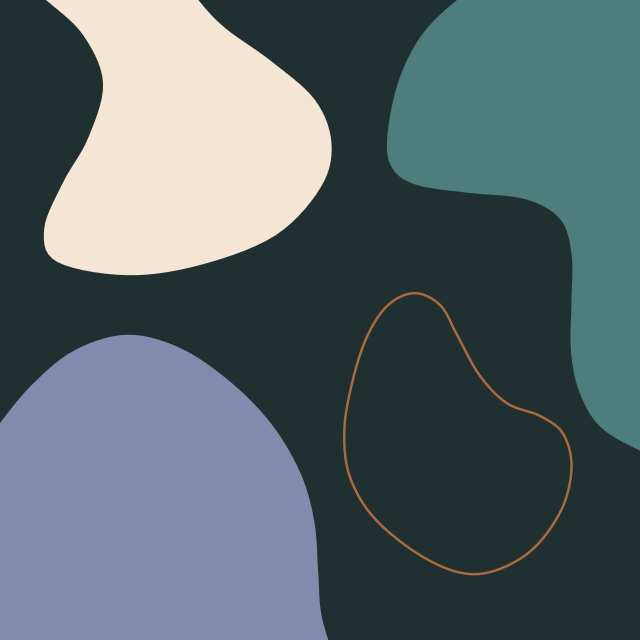
Reproduce this background procedurally as a WebGL 2 fragment shader.

```glsl
#version 300 es
precision highp float;
// Flat organic blobs and one thin outlined loop on a dark green ground.
// Each contour is a closed Catmull-Rom spline, flattened into short chords
// that give a signed distance for smooth fills and strokes.

#define KNOTS 18
#define STEPS 7
#define STROKE_HALF_WIDTH 0.0019
#define GROUND vec3(0.125, 0.184, 0.184)
#define CREAM vec3(0.957, 0.898, 0.831)
#define TEAL vec3(0.302, 0.490, 0.486)
#define LAVENDER vec3(0.518, 0.541, 0.682)
#define COPPER vec3(0.675, 0.420, 0.245)

uniform vec2 u_resolution;
out vec4 fragColor;

// Spline knots in canvas units, running around each contour
const vec2 creamKnots[KNOTS] = vec2[KNOTS](
    vec2(0.072, 1.0), vec2(0.130, 0.945), vec2(0.161, 0.870),
    vec2(0.138, 0.785), vec2(0.098, 0.714), vec2(0.069, 0.642),
    vec2(0.089, 0.591), vec2(0.198, 0.570), vec2(0.313, 0.586),
    vec2(0.430, 0.632), vec2(0.501, 0.707), vec2(0.518, 0.776),
    vec2(0.492, 0.844), vec2(0.423, 0.905), vec2(0.352, 0.956),
    vec2(0.310, 1.0), vec2(0.280, 1.044), vec2(0.013, 1.049));

const vec2 tealKnots[KNOTS] = vec2[KNOTS](
    vec2(0.714, 1.0), vec2(0.658, 0.944), vec2(0.622, 0.871),
    vec2(0.605, 0.785), vec2(0.613, 0.737), vec2(0.651, 0.711),
    vec2(0.729, 0.699), vec2(0.820, 0.689), vec2(0.875, 0.658),
    vec2(0.893, 0.603), vec2(0.893, 0.531), vec2(0.892, 0.453),
    vec2(0.905, 0.388), vec2(0.938, 0.333), vec2(1.0, 0.296),
    vec2(1.068, 0.271), vec2(1.3, 1.1), vec2(0.781, 1.044));

const vec2 lavenderKnots[KNOTS] = vec2[KNOTS](
    vec2(0.0, 0.339), vec2(0.052, 0.401), vec2(0.117, 0.453),
    vec2(0.198, 0.477), vec2(0.280, 0.457), vec2(0.358, 0.405),
    vec2(0.423, 0.339), vec2(0.469, 0.262), vec2(0.491, 0.186),
    vec2(0.497, 0.108), vec2(0.501, 0.047), vec2(0.513, 0.0),
    vec2(0.534, -0.055), vec2(0.48, -0.16), vec2(0.26, -0.24),
    vec2(-0.156, -0.107), vec2(-0.130, 0.154), vec2(-0.046, 0.273));

const vec2 loopKnots[KNOTS] = vec2[KNOTS](
    vec2(0.648, 0.542), vec2(0.688, 0.523), vec2(0.714, 0.477),
    vec2(0.749, 0.414), vec2(0.792, 0.370), vec2(0.844, 0.350),
    vec2(0.880, 0.322), vec2(0.893, 0.268), vec2(0.875, 0.199),
    vec2(0.823, 0.134), vec2(0.747, 0.103), vec2(0.671, 0.124),
    vec2(0.589, 0.186), vec2(0.547, 0.254), vec2(0.538, 0.326),
    vec2(0.550, 0.401), vec2(0.573, 0.473), vec2(0.606, 0.523));

vec2 catmullRom(vec2 a, vec2 b, vec2 c, vec2 d, float t) {
    vec2 cubic = 3.0 * (b - c) + d - a;
    vec2 quadratic = 2.0 * a - 5.0 * b + 4.0 * c - d;
    return b + 0.5 * t * (c - a + t * (quadratic + t * cubic));
}

// Signed distance to a closed spline, negative inside (even-odd rule)
float splineDistance(vec2 p, vec2 knots[KNOTS]) {
    float nearest = 1e6;
    float side = 1.0;
    vec2 start = knots[0];
    for (int i = 0; i < KNOTS; i++) {
        vec2 a = knots[(i + KNOTS - 1) % KNOTS];
        vec2 b = knots[i];
        vec2 c = knots[(i + 1) % KNOTS];
        vec2 d = knots[(i + 2) % KNOTS];
        for (int j = 1; j <= STEPS; j++) {
            vec2 end = catmullRom(a, b, c, d, float(j) / float(STEPS));
            vec2 chord = end - start;
            vec2 offset = p - start;
            float along = clamp(dot(offset, chord) / dot(chord, chord), 0.0, 1.0);
            vec2 gap = offset - chord * along;
            nearest = min(nearest, dot(gap, gap));
            if ((start.y > p.y) != (end.y > p.y) &&
                offset.x < chord.x * offset.y / chord.y) side = -side;
            start = end;
        }
    }
    return side * sqrt(nearest);
}

// Antialiased coverage across one pixel
float coverage(float dist, float pixel) {
    return clamp(0.5 - dist / pixel, 0.0, 1.0);
}

void main() {
    vec2 p = gl_FragCoord.xy / u_resolution;
    float pixel = 1.0 / min(u_resolution.x, u_resolution.y);

    // Filled blobs
    vec3 color = GROUND;
    color = mix(color, CREAM, coverage(splineDistance(p, creamKnots), pixel));
    color = mix(color, TEAL, coverage(splineDistance(p, tealKnots), pixel));
    color = mix(color, LAVENDER, coverage(splineDistance(p, lavenderKnots), pixel));

    // Outlined loop
    float stroke = abs(splineDistance(p, loopKnots)) - STROKE_HALF_WIDTH;
    color = mix(color, COPPER, coverage(stroke, pixel));

    fragColor = vec4(color, 1.0);
}
```
